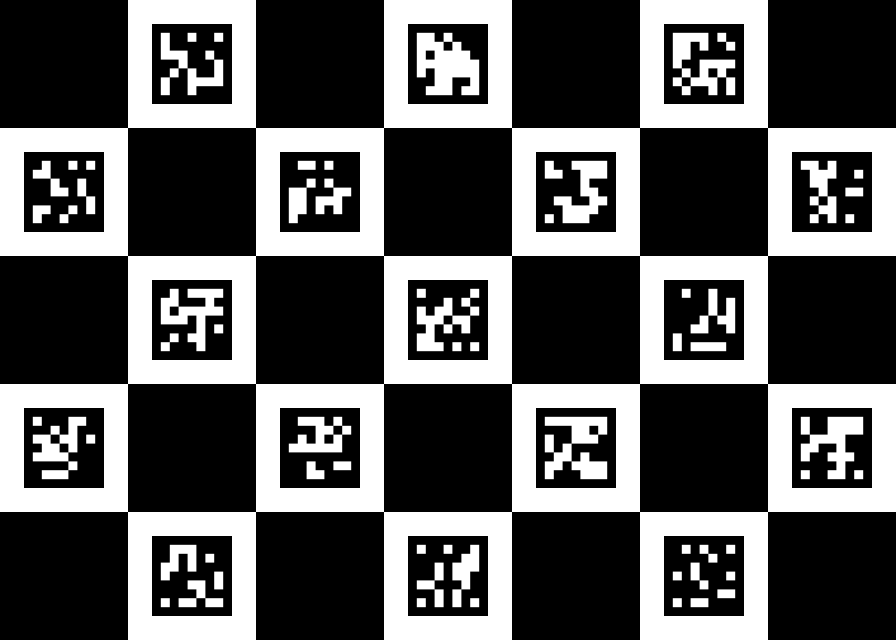
This pattern is drawn by a WebGL 1 fragment shader. Its source:

```glsl
precision highp float;

uniform vec2 u_resolution;

const vec2 BOARD_CELLS = vec2(7.0, 5.0);
const float MARKER_SIZE = 0.625;   // marker width as a share of its square
const float MARKER_MODULES = 9.0;  // modules across, frame included
const float FRAME_MODULES = 1.0;   // black frame thickness in modules
const float WHITE_SHARE = 0.46;    // chance that a code module is white
const float SEED = 17.0;
const vec3 INK = vec3(0.0);
const vec3 PAPER = vec3(1.0);
const int SAMPLES = 5;             // antialiasing samples per axis

float hash(vec2 p) {
  vec3 q = fract(vec3(p.xyx) * 0.1031);
  q += dot(q, q.yzx + 33.33);
  return fract((q.x + q.y) * q.z);
}

// 1 inside a centred square of the given half width
float insideSquare(vec2 p, float halfWidth) {
  vec2 d = abs(p);
  return step(max(d.x, d.y), halfWidth);
}

// Random black and white modules, different for every square
float codeModule(vec2 module, vec2 cell) {
  vec2 id = module + cell * MARKER_MODULES + SEED;
  return step(hash(id), WHITE_SHARE);
}

// Brightness of the board at a point measured in squares
float board(vec2 p) {
  vec2 cell = floor(p);
  float whiteSquare = mod(cell.x + cell.y, 2.0);

  // Marker centred in the square, measured in modules
  vec2 fromCentre = (p - cell - 0.5) * MARKER_MODULES / MARKER_SIZE;
  float halfMarker = 0.5 * MARKER_MODULES;
  float marker = insideSquare(fromCentre, halfMarker);
  float codeArea = insideSquare(fromCentre, halfMarker - FRAME_MODULES);
  float code = codeArea * codeModule(floor(fromCentre + halfMarker), cell);

  return whiteSquare * mix(1.0, code, marker);
}

void main() {
  vec2 pixelToBoard = BOARD_CELLS / u_resolution;

  // Average an even grid of samples over the pixel
  float light = 0.0;
  for (int y = 0; y < SAMPLES; y++) {
    for (int x = 0; x < SAMPLES; x++) {
      vec2 offset = (vec2(float(x), float(y)) + 0.5) / float(SAMPLES) - 0.5;
      light += board((gl_FragCoord.xy + offset) * pixelToBoard);
    }
  }
  light /= float(SAMPLES * SAMPLES);

  gl_FragColor = vec4(mix(INK, PAPER, light), 1.0);
}
```
